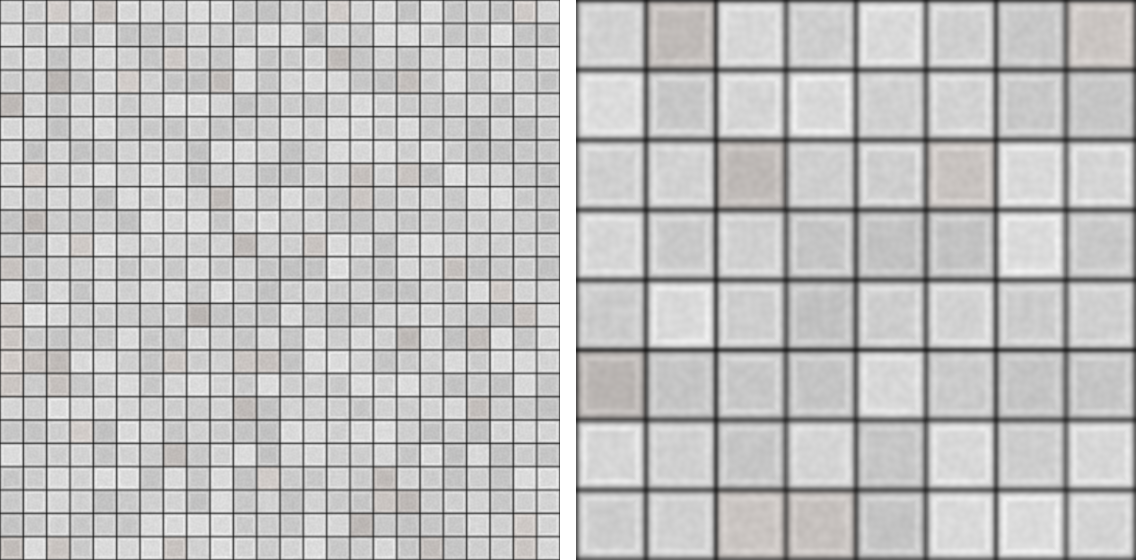
Left, the full canvas; right, a detail of the centre.
A Shadertoy shader for this pattern:

```glsl
// Square grey mosaic tiles with pale rims, soft dark joints and a few warm tiles.
#define TILES 24.0
#define TILE_DARK 0.755
#define TILE_LIGHT 0.86
#define WARM_SHARE 0.09
#define WARM_TINT vec3(0.99, 0.965, 0.95)
#define JOINT_WIDTH 0.046
#define JOINT_DARK 0.34
#define JOINT_SOFT 0.56
#define RIM_OFFSET 0.125
#define RIM_WIDTH 0.042
#define RIM_GAIN 0.065
#define GRAIN 0.035

float hash(vec2 cell, float seed) {
    uvec2 q = uvec2(cell) * uvec2(1597u, 3571u);
    uint h = q.x ^ (q.y + uint(seed) * 7919u);
    h = (h ^ (h >> 15)) * 73244475u;
    h = (h ^ (h >> 13)) * 73244475u;
    h ^= h >> 16;
    return float(h & 65535u) / 65535.0;
}

float bell(float x, float width) {
    float t = x / width;
    return exp(-t * t);
}

// Gradient noise whose lattice wraps after "period" cells
float latticeDot(vec2 corner, vec2 offset, float period) {
    float angle = 6.28318 * hash(mod(corner, period), 5.0);
    return dot(vec2(cos(angle), sin(angle)), offset);
}

float gradientNoise(vec2 p, float period) {
    vec2 i = floor(p), f = fract(p);
    vec2 u = f * f * f * (f * (f * 6.0 - 15.0) + 10.0);
    vec2 e = vec2(1.0, 0.0);
    float low = mix(latticeDot(i, f, period),
                    latticeDot(i + e.xy, f - e.xy, period), u.x);
    float high = mix(latticeDot(i + e.yx, f - e.yx, period),
                     latticeDot(i + e.xx, f - e.xx, period), u.x);
    return mix(low, high, u.y);
}

// Brightness factor of the nearest joint; softer joints are also wider
float joint(float coord, float axis, float pixel) {
    float index = floor(coord + 0.5);
    float softness = hash(vec2(mod(index, TILES), axis), 11.0);
    float width = max(JOINT_WIDTH * mix(0.9, 1.2, softness), 0.6 * pixel);
    float depth = 1.0 - mix(JOINT_DARK, JOINT_SOFT, softness);
    return 1.0 - depth * bell(coord - index, width);
}

void mainImage(out vec4 fragColor, in vec2 fragCoord) {
    vec2 uv = fragCoord / iResolution.xy;
    vec2 p = uv * TILES;
    vec2 pixel = TILES / iResolution.xy;
    vec2 cell = mod(floor(p), TILES);

    // Tile tone, with an occasional warm tint
    float tone = mix(TILE_DARK, TILE_LIGHT, hash(cell, 1.0));
    float warm = step(1.0 - WARM_SHARE, hash(cell, 2.0));
    vec3 color = vec3(tone - 0.025 * warm) * mix(vec3(1.0), WARM_TINT, warm);

    // Fine stone grain at two scales
    float grain = gradientNoise(p * 8.0, TILES * 8.0)
                + 0.6 * gradientNoise(p * 3.0, TILES * 3.0);
    color += GRAIN * grain;

    // Pale rim just inside each tile edge
    vec2 edge = 0.5 - abs(fract(p) - 0.5);
    float nearest = min(edge.x, edge.y);
    float rimWidth = max(RIM_WIDTH, 0.6 * max(pixel.x, pixel.y));
    float rimGain = RIM_GAIN * mix(0.6, 1.2, hash(cell, 3.0));
    color += rimGain * bell(nearest - RIM_OFFSET, rimWidth);

    // Joints darken multiplicatively, so crossings are deepest
    color *= joint(p.x, 0.0, pixel.x) * joint(p.y, 1.0, pixel.y);
    fragColor = vec4(clamp(color, 0.0, 1.0), 1.0);
}
```
